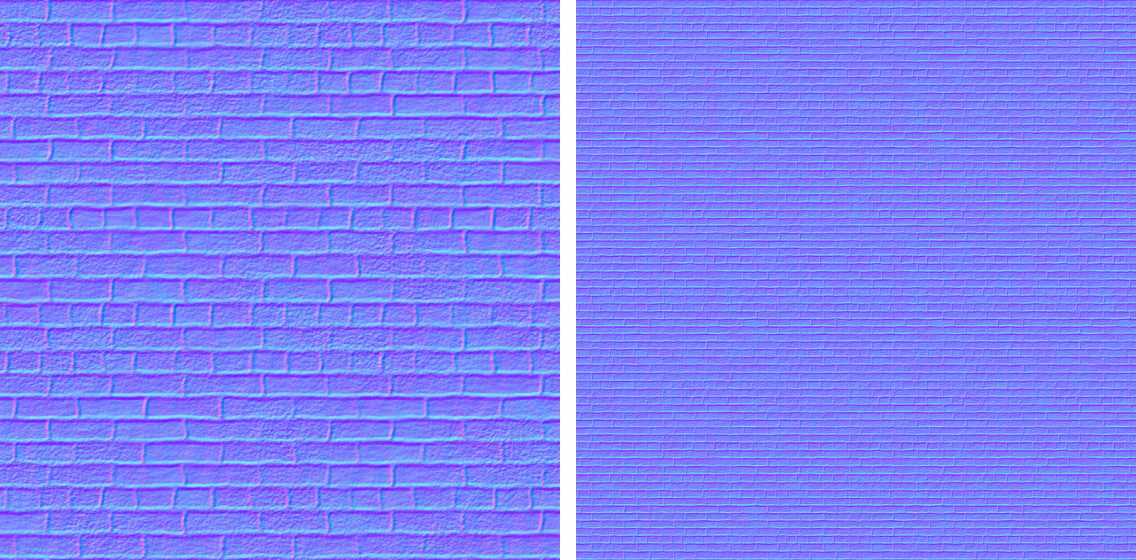
Left, the tile; right, the same tile 3 across and 3 down.
A Shadertoy shader for this texture map:

```glsl
const float PI = 3.14159265;
const float COURSES = 24.0;

float hash(vec2 cell) {
    vec3 q = fract(cell.xyx * 0.1031);
    q += dot(q, q.yzx + 33.33);
    return fract((q.x + q.y) * q.z);
}

float cornerRamp(vec2 cell, vec2 offset, vec2 period) {
    float angle = 2.0 * PI * hash(mod(cell, period) + period * 0.37);
    return dot(vec2(cos(angle), sin(angle)), offset);
}

// Gradient noise that wraps over the unit square
float gradientNoise(vec2 uv, vec2 period) {
    vec2 p = uv * period;
    vec2 cell = floor(p);
    vec2 f = p - cell;
    vec2 s = f * f * f * (f * (f * 6.0 - 15.0) + 10.0);
    vec2 e = vec2(1.0, 0.0);
    float low = mix(cornerRamp(cell, f, period), cornerRamp(cell + e, f - e, period), s.x);
    float high = mix(cornerRamp(cell + e.yx, f - e.yx, period),
                     cornerRamp(cell + 1.0, f - 1.0, period), s.x);
    return mix(low, high, s.y);
}

// Horizontal position of a head joint, with uneven spacing
float jointX(float index, float count, float shift, float course) {
    float x = (index + shift) / count;
    float jitter = hash(vec2(mod(index, count), course)) - 0.5;
    return x + 0.01 * cos(4.0 * PI * (x - 0.4875)) + 0.006 * jitter;
}

// Bond: x = bricks in the course, y = joint shift
vec2 courseBond(float course) {
    float m = mod(course, 12.0);
    if (mod(m, 2.0) < 0.5) return vec2(8.0, 0.67);
    bool header = m < 4.0 || m == 9.0;
    return header ? vec2(16.0, 0.04) : vec2(8.0, 0.14);
}

float roundedInset(vec2 inset, float radius) {
    vec2 q = radius - inset;
    return radius - length(max(q, 0.0)) - min(max(q.x, q.y), 0.0);
}

// Raised bricks, measured in course heights
float brickHeight(vec2 uv, float wear) {
    float y = COURSES * uv.y - 0.056 + 0.08 * cos(4.0 * PI * (uv.y - 0.86));
    y += 0.09 * gradientNoise(uv, vec2(14.0, 24.0));
    y += 0.04 * gradientNoise(uv, vec2(50.0, 48.0));
    float x = uv.x + 0.006 * gradientNoise(uv, vec2(20.0, 36.0));
    float course = mod(COURSES - 1.0 - floor(y), COURSES);
    vec2 bond = courseBond(course);

    float index = floor(x * bond.x - bond.y);
    if (x < jointX(index, bond.x, bond.y, course)) index -= 1.0;
    else if (x >= jointX(index + 1.0, bond.x, bond.y, course)) index += 1.0;
    float left = (x - jointX(index, bond.x, bond.y, course)) * COURSES;
    float right = (jointX(index + 1.0, bond.x, bond.y, course) - x) * COURSES;

    float nearest = mod(left < right ? index : index + 1.0, bond.x);
    float jointDepth = mix(0.4, 1.15, hash(vec2(nearest + 31.0, course + 7.0)));
    float rise = fract(y);
    float bedInset = min(rise, 1.0 - rise);
    float headInset = 1.25 * min(left, right);
    float bed = smoothstep(0.0, 0.18, bedInset);
    float box = smoothstep(0.0, 0.18, roundedInset(vec2(headInset, bedInset), 0.22));
    float profile = mix(bed, box, jointDepth);

    // Each face is slightly domed and tilted
    float fromMiddle = rise - 0.5;
    float tilt = hash(vec2(mod(index, bond.x) + 53.0, course + 17.0)) - 0.5;
    float patchy = gradientNoise(uv, vec2(40.0, 24.0));
    float body = 0.043 - 0.02 * wear + 0.02 * patchy;
    return profile * (body + 0.05 * tilt * fromMiddle - 0.05 * fromMiddle * fromMiddle);
}

// Pitted grain and faint drag marks
float grainHeight(vec2 uv, float wear) {
    float pits = 0.012 * gradientNoise(uv, vec2(140.0, 150.0));
    pits += 0.0075 * gradientNoise(uv, vec2(230.0, 250.0));
    float streaks = 0.009 * gradientNoise(uv, vec2(36.0, 110.0));
    return pits * (1.0 + 1.1 * wear) + streaks;
}

float wallHeight(vec2 uv) {
    float wear = gradientNoise(uv, vec2(5.0, 9.0));
    return brickHeight(uv, wear) + grainHeight(uv, wear);
}

vec2 wallSlope(vec2 uv, float reach) {
    vec2 e = vec2(reach, 0.0);
    vec2 rise = vec2(wallHeight(uv + e) - wallHeight(uv - e),
                     wallHeight(uv + e.yx) - wallHeight(uv - e.yx));
    return rise / (2.0 * reach * COURSES);
}

// Encode slope as a tangent-space normal colour
vec3 slopeColour(vec2 slope) {
    vec2 s = slope * inversesqrt(1.0 + 3.0 * dot(slope, slope));
    return vec3(0.49 - s.x, 0.5 + s.y, 0.985 - 0.04 * s.y - 0.2 * s.x * s.x);
}

void mainImage(out vec4 fragColor, in vec2 fragCoord) {
    vec2 uv = fragCoord / iResolution.xy;
    // Broad lean of the wall surface
    vec2 lean = vec2(0.05, 0.06) * gradientNoise(uv, vec2(9.0, 12.0));
    fragColor = vec4(slopeColour(wallSlope(uv, 0.0008) + lean), 1.0);
}
```
